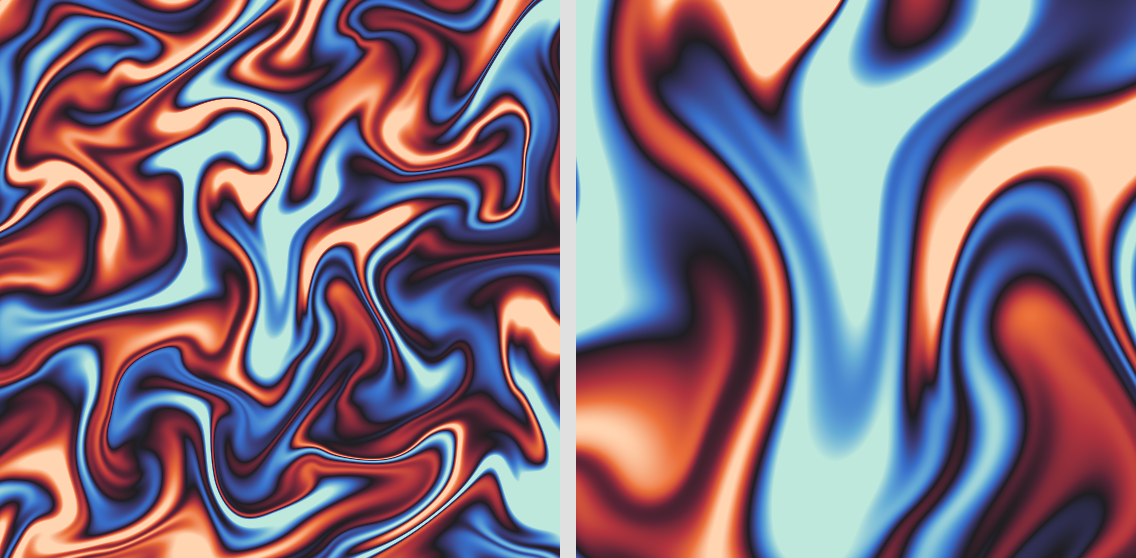
Left, the full canvas; right, a detail of the centre.
This texture is drawn by a WebGL 1 fragment shader. Its source:

```glsl
precision highp float;
// Turbulent ice-and-fire marbling: smooth signed noise is carried backwards
// through two swirling, area-preserving flows, which draw its blobs out into
// curls and filaments. The sign picks a cold or a warm colour ramp.

uniform vec2 u_resolution;

#define BLOB_SCALE 6.6    // noise cells across the canvas height
#define SWIRL_SCALE 4.3   // flow cells across the canvas height
#define SWIRL_TIME 0.46   // how long each flow stirs
#define STRETCH 1.16      // elongation along the grain
#define GRAIN_ANGLE 0.72  // direction of the grain, radians
#define CONTRAST 2.5      // gain before the colours saturate
#define WARM_BIAS 0.01    // shift towards the warm side

const int FLOWS = 2;
const int STEPS = 7;

const vec3 INK = vec3(0.12, 0.115, 0.13);

vec2 hash2(vec2 cell) {
  vec3 h = fract(cell.xyx * vec3(0.1031, 0.1030, 0.0973));
  h += dot(h, h.yzx + 33.33);
  return fract((h.xx + h.yz) * h.zy);
}

mat2 rotation(float angle) {
  float c = cos(angle), s = sin(angle);
  return mat2(c, s, -s, c);
}

// Slope contribution of one lattice corner
float corner(vec2 cell, vec2 f, vec2 offset) {
  return dot(hash2(cell + offset) * 2.0 - 1.0, f - offset);
}

// Gradient noise with quintic blending, centred on zero
float noise(vec2 p) {
  vec2 cell = floor(p), f = p - cell;
  vec2 w = f * f * f * (f * (f * 6.0 - 15.0) + 10.0);
  float bottom = mix(corner(cell, f, vec2(0.0)), corner(cell, f, vec2(1.0, 0.0)), w.x);
  float top = mix(corner(cell, f, vec2(0.0, 1.0)), corner(cell, f, vec2(1.0)), w.x);
  return mix(bottom, top, w.y);
}

// Divergence-free velocity: the noise gradient turned by a right angle
vec2 curl(vec2 p) {
  const float e = 0.02;
  float here = noise(p);
  float dx = noise(p + vec2(e, 0.0)) - here;
  float dy = noise(p + vec2(0.0, e)) - here;
  return vec2(dy, -dx) / e;
}

// Follow the flows back to where this point came from
vec2 stir(vec2 p) {
  vec2 q = p * SWIRL_SCALE;
  for (int flow = 0; flow < FLOWS; flow++) {
    q = rotation(0.6) * q + vec2(37.3, 61.8);
    for (int i = 0; i < STEPS; i++) {
      q += curl(q) * 1.4 * SWIRL_TIME / float(STEPS);
    }
  }
  return q / SWIRL_SCALE;
}

// Two rotated layers hide the lattice
float field(vec2 p) {
  vec2 q = p * BLOB_SCALE;
  return noise(q + 11.7) + noise(rotation(0.9) * q + vec2(83.2, 27.4));
}

// Five evenly spaced stops, starting from the ink colour
vec3 ramp(float t, vec3 low, vec3 middle, vec3 high, vec3 peak) {
  float s = t * 4.0;
  vec3 color = mix(INK, low, clamp(s, 0.0, 1.0));
  color = mix(color, middle, clamp(s - 1.0, 0.0, 1.0));
  color = mix(color, high, clamp(s - 2.0, 0.0, 1.0));
  return mix(color, peak, clamp(s - 3.0, 0.0, 1.0));
}

vec3 iceFire(float v) {
  vec3 ice = ramp(-v, vec3(0.23, 0.23, 0.46), vec3(0.22, 0.44, 0.80),
                  vec3(0.40, 0.68, 0.84), vec3(0.74, 0.91, 0.86));
  vec3 fire = ramp(v, vec3(0.36, 0.14, 0.21), vec3(0.70, 0.20, 0.24),
                   vec3(0.92, 0.43, 0.22), vec3(1.00, 0.83, 0.69));
  return v < 0.0 ? ice : fire;
}

void main() {
  vec2 p = gl_FragCoord.xy / u_resolution.y;

  // Lengthen everything along the grain
  p = rotation(-GRAIN_ANGLE) * p * vec2(1.0 / STRETCH, STRETCH);
  p = rotation(GRAIN_ANGLE) * p;

  float value = field(stir(p)) * CONTRAST + WARM_BIAS;
  gl_FragColor = vec4(iceFire(value), 1.0);
}
```
